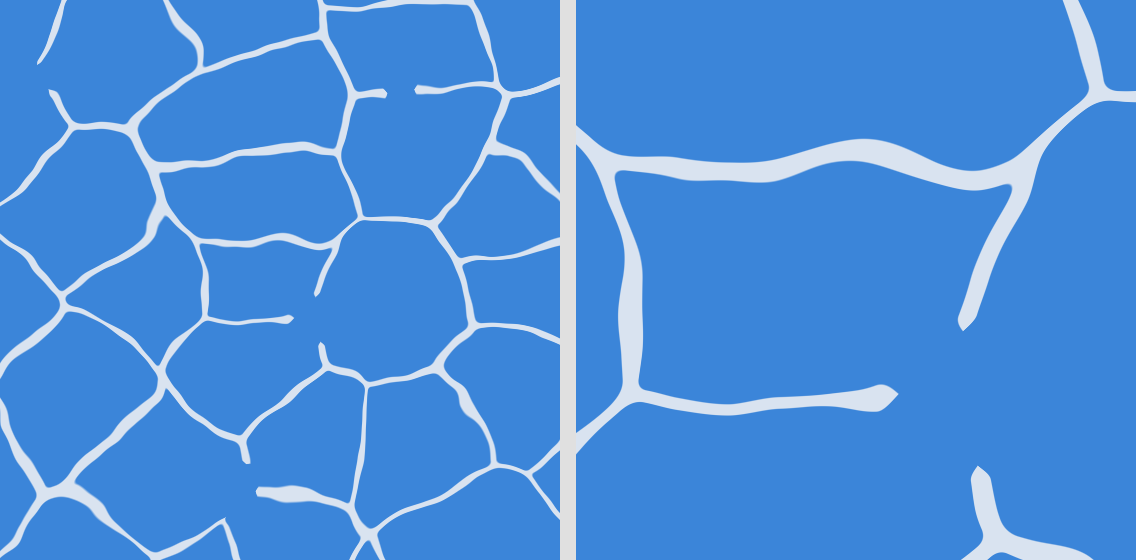
Left: the whole. Right: its middle third, enlarged.
Reproduce this pattern procedurally as a WebGL 2 fragment shader.

```glsl
#version 300 es
precision highp float;
// Irregular net of pale, hand-drawn lines on blue, like light on pool water.

uniform vec2 u_resolution;
out vec4 fragColor;

vec2 hash2(vec2 p) {
    vec2 k = vec2(dot(p, vec2(127.1, 311.7)), dot(p, vec2(269.5, 183.3)));
    return fract(sin(k) * 43758.5453);
}

// Smooth value noise, two independent channels in 0..1
vec2 noise2(vec2 p) {
    vec2 i = floor(p), f = fract(p);
    vec2 u = f * f * (3.0 - 2.0 * f);
    vec2 low = mix(hash2(i), hash2(i + vec2(1, 0)), u.x);
    vec2 high = mix(hash2(i + vec2(0, 1)), hash2(i + vec2(1, 1)), u.x);
    return mix(low, high, u.y);
}

float smoothMin(float a, float b, float k) {
    float h = max(k - abs(a - b), 0.0) / k;
    return min(a, b) - 0.25 * k * h * h;
}

vec2 cellPoint(vec2 cell) {
    return cell + 0.05 + 0.9 * hash2(cell + 17.0);
}

// Distance to the nearest Voronoi border, with slightly filled junctions
float borderDistance(vec2 p) {
    vec2 home = floor(p), nearestCell = home, nearest = vec2(0);
    float best = 1e3;
    for (int y = -1; y <= 1; y++)
    for (int x = -1; x <= 1; x++) {
        vec2 cell = home + vec2(x, y);
        vec2 toPoint = cellPoint(cell) - p;
        float d = dot(toPoint, toPoint);
        if (d < best) {
            best = d;
            nearest = toPoint;
            nearestCell = cell;
        }
    }
    float border = 1e3;
    for (int y = -2; y <= 2; y++)
    for (int x = -2; x <= 2; x++) {
        if (x == 0 && y == 0) continue;
        vec2 other = cellPoint(nearestCell + vec2(x, y)) - p;
        float d = dot(0.5 * (nearest + other), normalize(other - nearest));
        border = smoothMin(border, d, 0.035);
    }
    return border;
}

void main() {
    float side = min(u_resolution.x, u_resolution.y);
    vec2 p = gl_FragCoord.xy / side;

    // Bow the lines broadly, then add a hand wobble and small kinks
    vec2 bent = p + 0.065 * (noise2(p * 5.5 + 9.0) - 0.5)
                  + 0.022 * (noise2(p * 14.0 + 5.0) - 0.5)
                  + 0.006 * (noise2(p * 33.0 + 2.0) - 0.5);

    // Turn the cell grid so that most lines run diagonally
    vec2 turned = mat2(0.8, 0.6, -0.6, 0.8) * bent;
    float dist = borderDistance(turned * 4.5 + 3.0) / 4.5;

    // Uneven stroke width, tapering to a few broken ends
    float halfWidth = 0.003 + 0.0062 * noise2(p * 17.0 + 31.0).x;
    halfWidth -= 0.022 * smoothstep(0.83, 0.94, noise2(p * 7.0 + 53.0).y);

    float edge = 0.8 / side;
    float line = 1.0 - smoothstep(-edge, edge, dist - halfWidth);

    vec3 waterBlue = vec3(0.23, 0.52, 0.85);
    vec3 paleLine = vec3(0.85, 0.89, 0.94);
    fragColor = vec4(mix(waterBlue, paleLine, line), 1.0);
}
```
